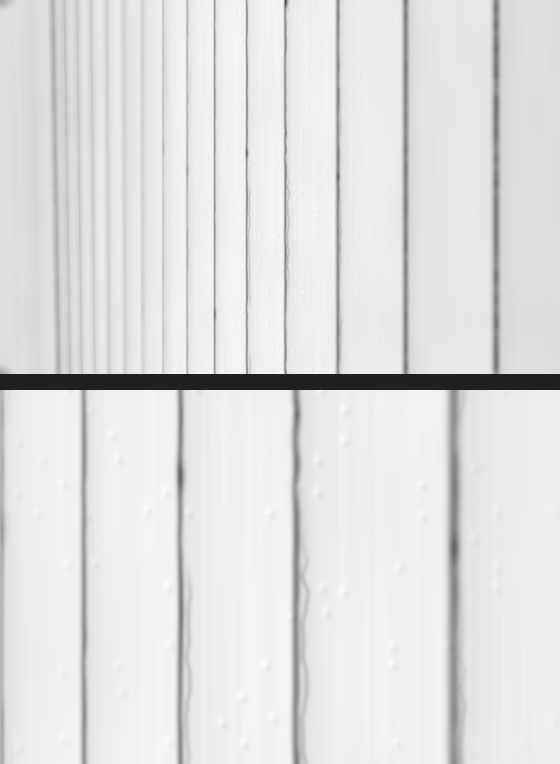
Top, the full canvas; bottom, a detail of the centre.
Give the GLSL for this texture, as a Shadertoy shader.

```glsl
#define LAST_GAP 14
#define VANISH_X -0.237
#define SPREAD 6.68
#define DEPTH_START 5.95
#define BOW 0.0125
#define BOW_RANGE vec2(0.098, 0.509)
#define FOCUS_X 0.50
#define FOCUS_WIDTH 0.17
#define GRAIN 0.022
#define BUMPS 0.05

const float PI = 3.14159265;

float hash(vec2 p) {
    vec3 q = fract(vec3(p.xyx) * 0.1031);
    q += dot(q, q.yzx + 33.33);
    return fract((q.x + q.y) * q.z);
}

float noise(vec2 p) {
    vec2 i = floor(p), f = fract(p);
    f = f * f * (3.0 - 2.0 * f);
    return mix(mix(hash(i), hash(i + vec2(1, 0)), f.x),
               mix(hash(i + vec2(0, 1)), hash(i + vec2(1, 1)), f.x), f.y);
}

// Raised paint specks, scattered one per cell
float speckHeight(vec2 p) {
    vec2 cell = floor(p);
    vec2 center = 0.3 + 0.4 * vec2(hash(cell), hash(cell + 17.0));
    float present = step(0.82, hash(cell + 41.0));
    vec2 d = (fract(p) - center) * vec2(1.0, 0.8);
    return present * exp(-dot(d, d) * 45.0);
}

// Horizontal place of a gap in the receding row
float gapX(float k) {
    return VANISH_X + SPREAD / (k + DEPTH_START);
}

// Broad light: dim at both ends, brightest in the focused middle
float boardLight(float x) {
    float light = mix(0.855, 0.925, smoothstep(0.06, 0.2, x));
    light += 0.022 * smoothstep(0.2, 0.38, x);
    light -= 0.035 * smoothstep(0.58, 0.82, x);
    return light - 0.04 * smoothstep(0.84, 1.0, x);
}

// Dark gap with a soft shadow on its right and worn, chipped edges
float gapShade(float x, float y, float k) {
    float center = gapX(k);
    float sharp = exp(-pow((center - FOCUS_X) / FOCUS_WIDTH, 2.0));
    float width = 0.002 + 0.0046 * smoothstep(0.4, 0.9, center)
                + 0.0035 * smoothstep(0.3, 0.1, center);
    width = max(width, 0.8 / iResolution.x);
    float depth = mix(0.06, 0.36, smoothstep(0.2, 0.42, center));
    if (int(k) == LAST_GAP) depth = 0.13;

    float wear = noise(vec2(k * 7.3, y * 45.0));
    float d = x - center - sharp * 0.0012 * (wear - 0.5);
    float shade = depth * exp(-pow(d / width, 2.0)) * (0.85 + 0.3 * wear);
    shade += 0.2 * depth * smoothstep(-width, width, d) * exp(-max(d, 0.0) / (2.5 * width));

    // Flaked paint along the focused gaps
    float flake = smoothstep(0.55, 0.8, noise(vec2(k * 3.7 + 5.0, y * 9.0)));
    float roughEdge = d - 0.004 - 0.003 * noise(vec2(k, y * 70.0));
    shade += 0.13 * sharp * flake * exp(-pow(roughEdge / 0.0018, 2.0));

    // One small dark chip on each gap
    float chipY = hash(vec2(k, 9.0));
    vec2 chip = vec2((d - 0.001) / 0.003, (y - chipY) / 0.014);
    return shade + 0.25 * sharp * exp(-dot(chip, chip));
}

void mainImage(out vec4 fragColor, in vec2 fragCoord) {
    vec2 uv = fragCoord / iResolution.xy;
    float aspect = iResolution.x / iResolution.y;

    // Lean and bow of the receding row
    float x = uv.x + 0.012 * (uv.y - 0.5) * smoothstep(0.3, 0.05, uv.x);
    float along = clamp((x - BOW_RANGE.x) / (BOW_RANGE.y - BOW_RANGE.x), 0.0, 1.0);
    x -= BOW * sin(PI * along);

    float row = SPREAD / (x - VANISH_X) - DEPTH_START;
    float board = min(ceil(row), float(LAST_GAP + 1));
    float across = board - row;
    float onBoards = smoothstep(0.09, 0.105, x);
    float focus = exp(-pow((uv.x - FOCUS_X) / FOCUS_WIDTH, 2.0));

    // Rounded boards, each a little different in tone
    float tone = boardLight(uv.x);
    float roundness = mix(0.075, 0.025, smoothstep(0.15, 0.4, x));
    float leftEdge = smoothstep(0.0, 0.12, across) * exp(-across * 4.0);
    tone -= onBoards * roundness * leftEdge * 1.6;
    tone += onBoards * 0.016 * (hash(vec2(board, 3.0)) - 0.5);

    // Blurred stripes of the far surface
    float farStripe = noise(vec2(x * 110.0, 2.0)) - 0.5;
    tone += (1.0 - onBoards) * 0.035 * farStripe;

    // Brushed grain and faint cloudy paint
    float grain = noise(vec2(uv.x * 330.0, uv.y * 5.0)) - 0.5;
    float clouds = noise(vec2(uv.x * 24.0, uv.y * 7.0)) - 0.5;
    tone += GRAIN * grain * (0.2 + 0.8 * focus) + 0.014 * clouds;

    // Specks lit from the upper left
    vec2 speckPos = vec2(uv.x * aspect, uv.y) * 44.0;
    float relief = speckHeight(speckPos) - speckHeight(speckPos + vec2(-0.13, 0.13));
    tone += BUMPS * focus * relief;

    for (int k = 0; k <= LAST_GAP; k++) tone -= gapShade(x, uv.y, float(k));

    // Dark far corners
    tone -= 0.2 * smoothstep(0.035, 0.0, length(uv - vec2(0.0, 1.0)));
    tone -= 0.2 * smoothstep(0.03, 0.0, length(uv));

    fragColor = vec4(vec3(clamp(tone, 0.0, 1.0)), 1.0);
}
```
